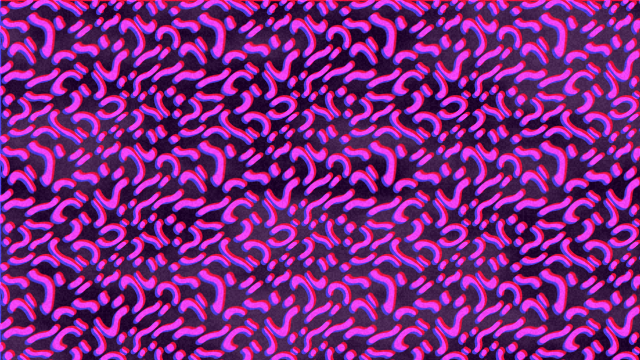
A WebGL 2 fragment shader for this pattern:

```glsl
#version 300 es
precision highp float;
// Neon squiggles with a red and blue misprint on a mottled dark purple ground.
// Quarter arcs in randomly flipped cells join into waves, are cut at random
// cell edges into round-ended pieces, and are bent by a periodic warp.

#define CELL 0.0593            // cell size, in canvas heights
#define PERIOD vec2(8.0, 6.0)  // cells per repeat (even numbers)
#define HALF_STROKE 0.152      // in cells
#define WARP 0.17              // bending of the grid, in cells
#define CUT_CHANCE 0.36        // chance that a free edge is cut
#define TRIM_MIN 0.36          // shortening of cut ends, in radians
#define TRIM_MAX 0.70
#define MISPRINT vec2(0.0033, 0.0027)
#define SOFTNESS 0.0024        // half width of the stroke edge
#define GRAIN 0.07

uniform vec2 u_resolution;
out vec4 fragColor;

const float TAU = 6.28319;
const vec3 SHADOW = vec3(0.11, 0.01, 0.16);
const vec3 HAZE = vec3(0.29, 0.16, 0.33);
const vec3 RED = vec3(0.92, 0.07, 0.25);
const vec3 BLUE = vec3(0.30, 0.24, 0.89);
const vec3 PINK = vec3(0.95, 0.26, 0.96);

float hash(vec2 p) {
    vec3 q = fract(vec3(p.xyx) * 0.1031);
    q += dot(q, q.yzx + 33.33);
    return fract((q.x + q.y) * q.z);
}

float valueNoise(vec2 p) {
    vec2 i = floor(p), f = fract(p);
    f = f * f * (3.0 - 2.0 * f);
    return mix(mix(hash(i), hash(i + vec2(1, 0)), f.x),
               mix(hash(i + vec2(0, 1)), hash(i + vec2(1, 1)), f.x), f.y);
}

float fbm(vec2 p) {
    float sum = 0.0, weight = 0.5;
    for (int i = 0; i < 4; i++) {
        sum += weight * valueNoise(p);
        p = p * 2.03 + 17.0;
        weight *= 0.5;
    }
    return sum / 0.9375;
}

// Angle removed from an arc at a cell edge; the two sides share one gap.
float edgeTrim(vec2 cell, bool horizontal, bool farSide) {
    vec2 id = mod(cell, PERIOD);
    vec2 seed = id + (horizontal ? 31.0 : 73.0);
    // One cut edge per grid corner keeps rings from closing.
    bool forced = horizontal && mod(id.x + id.y, 2.0) < 0.5;
    if (!forced && hash(seed) > CUT_CHANCE) return 0.0;
    float slide = hash(seed + 119.0);
    return mix(TRIM_MIN, TRIM_MAX, farSide ? 1.0 - slide : slide);
}

// Distance to a quarter circle of radius 0.5, shortened at both ends.
float arcDistance(vec2 p, float trimStart, float trimEnd) {
    p = max(p, vec2(1e-5));
    float angle = clamp(atan(p.y, p.x), trimStart, TAU / 4.0 - trimEnd);
    return length(p - 0.5 * vec2(cos(angle), sin(angle)));
}

float squiggleDistance(vec2 p) {
    vec2 grid = p / CELL;
    vec2 phase = TAU * grid / PERIOD;
    grid += WARP * vec2(sin(2.0 * phase.y + phase.x) + sin(phase.x + 1.3),
                        sin(2.0 * phase.x - phase.y) + sin(phase.y + 0.4));
    vec2 cell = floor(grid), f = fract(grid);
    float left = edgeTrim(cell, false, false);
    float right = edgeTrim(cell + vec2(1, 0), false, true);
    float bottom = edgeTrim(cell, true, false);
    float top = edgeTrim(cell + vec2(0, 1), true, true);
    if (hash(mod(cell, PERIOD) + 211.0) < 0.5) {
        f.x = 1.0 - f.x;
        float swap = left;
        left = right;
        right = swap;
    }
    float d = min(arcDistance(f, bottom, left), arcDistance(1.0 - f, top, right));
    return (d - HALF_STROKE) * CELL;
}

float inkMask(vec2 p) {
    float edge = max(SOFTNESS, 0.7 / u_resolution.y);
    return 1.0 - smoothstep(-edge, edge, squiggleDistance(p));
}

void main() {
    vec2 p = gl_FragCoord.xy / u_resolution.y;

    // Ground: drifting haze, faint blocks and fine grain.
    float haze = smoothstep(0.25, 0.75, fbm(p * vec2(4.0, 8.0) + 5.0));
    haze += 0.16 * (hash(floor(p * 36.0) + 47.0) - 0.5);
    vec3 ground = mix(SHADOW, HAZE, clamp(haze, 0.0, 1.0));

    // Two shifted inks; the bare margins show at the top and left.
    float redInk = max(inkMask(p - MISPRINT), smoothstep(0.995, 0.998, p.y));
    float blueInk = max(inkMask(p + MISPRINT), 1.0 - smoothstep(0.002, 0.005, p.x));
    vec3 color = mix(mix(ground, RED, redInk), mix(BLUE, PINK, redInk), blueInk);

    color += GRAIN * (valueNoise(p * 260.0) - 0.5);
    fragColor = vec4(clamp(color, 0.0, 1.0), 1.0);
}
```
